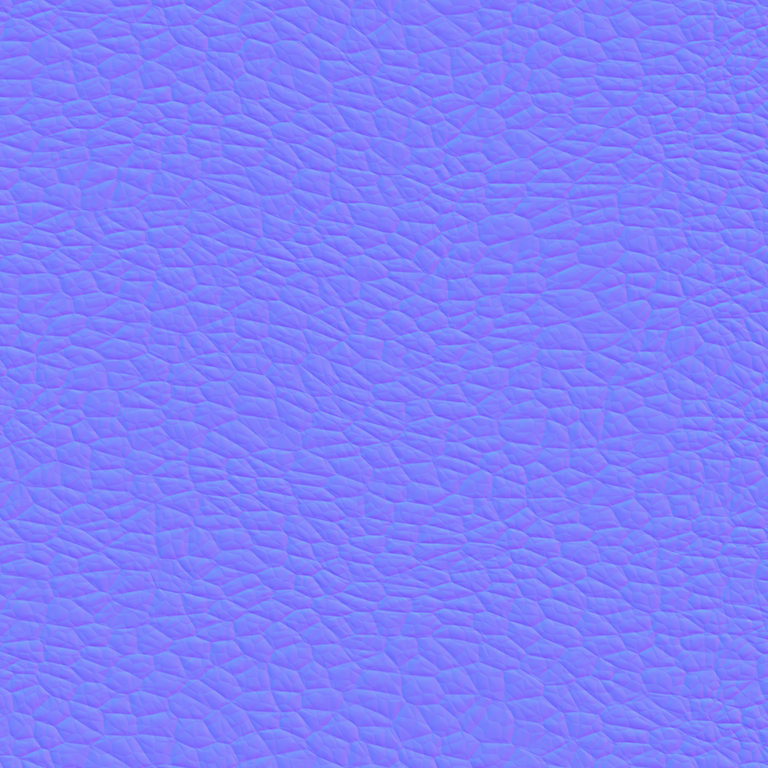
Give the GLSL for this texture map, as a WebGL 1 fragment shader.

```glsl
precision highp float;
// Tangent-space normal map of fine-grained leather with long, gently sloping creases.
uniform vec2 u_resolution;

const vec2 PEBBLE_GRID = vec2(23.0, 40.0);
const vec2 WRINKLE_GRID = vec2(56.0, 66.0);
const float PORE_SCALE = 165.0;
const float PEBBLE_DEPTH = 0.00145;
const float WRINKLE_DEPTH = 0.00045;
const float PORE_DEPTH = 0.0002;
const float SAMPLE_STEP = 0.0011;

vec2 hash2(vec2 p) {
  vec3 q = fract(p.xyx * vec3(0.1031, 0.1030, 0.0973));
  q += dot(q, q.yzx + 33.33);
  return fract((q.xx + q.yz) * q.zy);
}

float valueNoise(vec2 p) {
  vec2 cell = floor(p);
  vec2 f = fract(p);
  f = f * f * (3.0 - 2.0 * f);
  float bottom = mix(hash2(cell).x, hash2(cell + vec2(1.0, 0.0)).x, f.x);
  float top = mix(hash2(cell + vec2(0.0, 1.0)).x, hash2(cell + vec2(1.0)).x, f.x);
  return mix(bottom, top, f.y);
}

// Gap between the two nearest seed distances: zero along cell borders.
float borderGap(vec2 p, float jitter) {
  vec2 cell = floor(p);
  vec2 f = fract(p);
  float nearest = 8.0;
  float second = 8.0;
  for (int j = -1; j <= 1; j++) {
    for (int i = -1; i <= 1; i++) {
      vec2 offset = vec2(float(i), float(j));
      vec2 seed = 0.5 + jitter * (hash2(cell + offset) - 0.5);
      float d = length(offset + seed - f);
      second = min(second, max(nearest, d));
      nearest = min(nearest, d);
    }
  }
  return second - nearest;
}

// Rounded pebble profile that drops steeply into its crease.
float pebble(vec2 p, float jitter, float steepness) {
  return 1.0 - exp(-steepness * borderGap(p, jitter));
}

// Slopes the rows down to the right and bends them in broad waves.
vec2 bendGrain(vec2 p) {
  float broad = valueNoise(p * vec2(3.0, 4.0) + 7.3) - 0.5;
  float local = valueNoise(p * vec2(9.0, 13.0) + 31.7) - 0.5;
  float sway = valueNoise(p * 11.0 + 58.1) - 0.5;
  return p + vec2(0.022 * sway - 0.1 * p.y,
                  0.11 * p.x + 0.055 * broad + 0.016 * local);
}

float leatherHeight(vec2 p) {
  vec2 grain = bendGrain(p) + 2.0;
  float roughness = 1.0 + 0.5 * smoothstep(0.78, 1.0, p.x);
  float h = PEBBLE_DEPTH * pebble(grain * PEBBLE_GRID, 0.92, 2.6);
  h += WRINKLE_DEPTH * roughness * pebble(grain * WRINKLE_GRID + 17.0, 0.95, 2.4);
  h += PORE_DEPTH * roughness * valueNoise(grain * PORE_SCALE);
  return h;
}

// Central differences turn the height field into a unit normal.
vec3 surfaceNormal(vec2 p, float stepSize) {
  vec2 dx = vec2(stepSize, 0.0);
  vec2 dy = vec2(0.0, stepSize);
  vec2 slope = vec2(leatherHeight(p + dx) - leatherHeight(p - dx),
                    leatherHeight(p + dy) - leatherHeight(p - dy));
  return normalize(vec3(-slope / (2.0 * stepSize), 1.0));
}

void main() {
  vec2 uv = gl_FragCoord.xy / u_resolution;
  vec3 normal = surfaceNormal(uv, SAMPLE_STEP);
  vec3 encoded = 0.5 + 0.5 * normal;
  encoded.b -= 0.01;
  gl_FragColor = vec4(encoded, 1.0);
}
```
